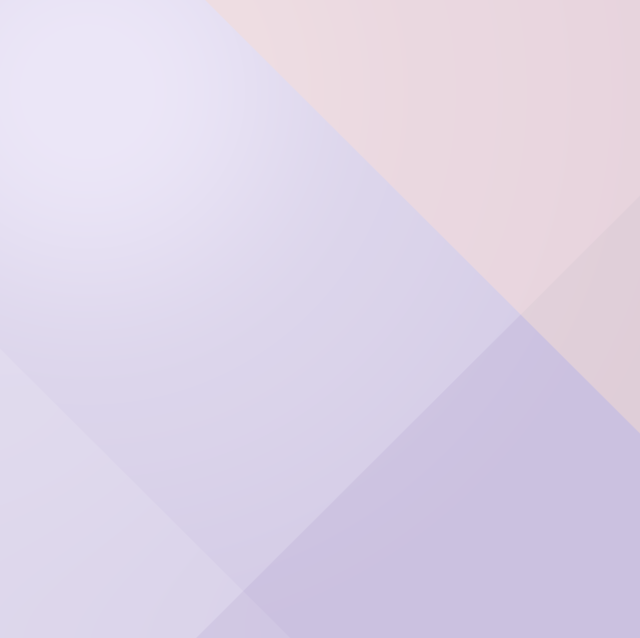
Reproduce this background procedurally as a WebGL 1 fragment shader.

```glsl
precision highp float;
// Pastel lavender backdrop with a soft corner glow and overlapping diagonal panels.
uniform vec2 u_resolution;

// Smoothed step: 1 where the signed diagonal offset is positive.
float panel(float offset) {
    float blur = 1.2 / min(u_resolution.x, u_resolution.y);
    return smoothstep(-blur, blur, offset);
}

void main() {
    vec2 p = gl_FragCoord.xy / u_resolution;
    p.y = 1.0 - p.y; // measure down from the top edge
    float glowDist = distance(p, vec2(0.137, 0.144));
    float falling = p.x - p.y;
    float rising = p.x + p.y;

    // Lavender field, fading away from the glow
    vec3 lavender = mix(vec3(0.923, 0.902, 0.969), vec3(0.863, 0.836, 0.922),
                        smoothstep(0.06, 0.5, glowDist));
    lavender = mix(lavender, vec3(0.831, 0.798, 0.902), smoothstep(0.4, 0.95, glowDist));

    // Pale panel in the lower left
    float paleOffset = -falling - 0.5465;
    float paleAmount = 0.12 + 0.2 * max(paleOffset, 0.0);
    lavender = mix(lavender, vec3(1.0), paleAmount * panel(paleOffset));

    // Pink panel in the upper right
    vec3 pink = mix(vec3(0.934, 0.868, 0.887), vec3(0.917, 0.845, 0.878),
                    smoothstep(0.2, 0.6, glowDist));
    pink = mix(pink, vec3(0.902, 0.824, 0.863), smoothstep(0.55, 1.05, glowDist));
    float pinkMask = panel(falling - 0.3205);
    vec3 color = mix(lavender, pink, pinkMask);

    // Translucent shade across the lower right
    vec3 shade = mix(vec3(0.958, 0.947, 0.973), vec3(0.97, 0.978, 0.981), pinkMask);
    color *= mix(vec3(1.0), shade, panel(rising - 1.3065));

    gl_FragColor = vec4(color, 1.0);
}
```
